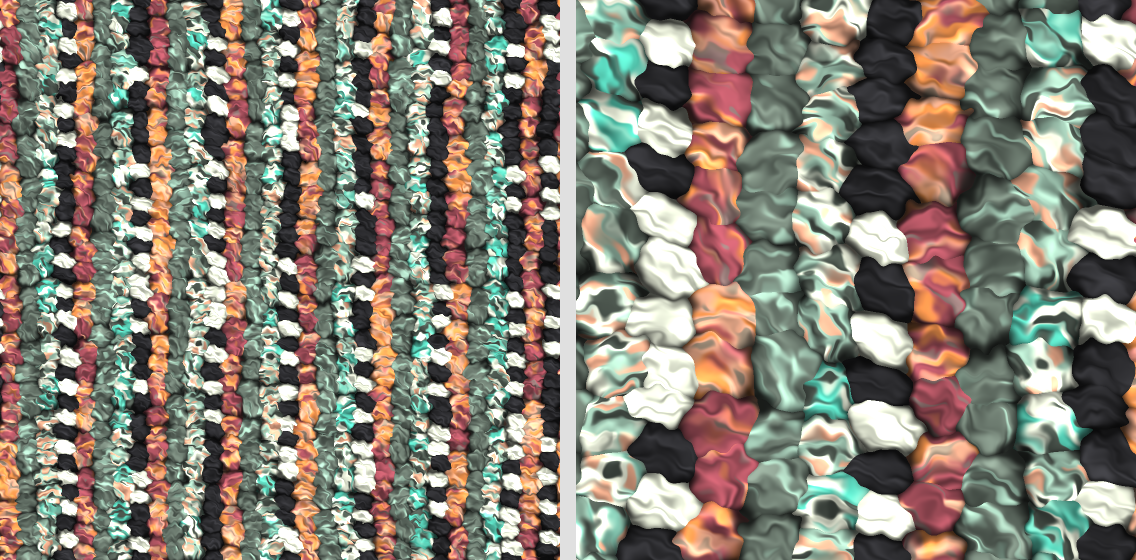
Left, the full canvas; right, a detail of the centre.
Reproduce this texture procedurally as a WebGL 2 fragment shader.

```glsl
#version 300 es
precision highp float;
// Looped-pile carpet: thirty upright columns of tufted yarn loops in rust, grey,
// teal and black-white. Each loop is a tilted, jittered dome; the tallest dome
// at a point wins and is painted with fine strands in its own coordinates.

uniform vec2 u_resolution;
out vec4 outColor;

#define COLUMNS 30.0      // yarn columns across
#define ROWS 30.0         // loops down a coloured column
#define CORD_ROWS 36.0    // loops down a black-white column (even)
#define SEGMENTS 9.0      // changes of shade down a column
#define WOBBLE 0.014      // sideways drift of the columns
#define FRAY 0.007        // raggedness of loop edges
#define JITTER 0.34       // scatter of loop centres
#define STRANDS 5.5       // strands per loop radius
#define GAP_DARKNESS 0.26 // brightness between loops
#define CONTRAST 0.85     // strength of single strands

const vec3 INK   = vec3(0.13, 0.13, 0.14);
const vec3 GREY  = vec3(0.36, 0.41, 0.37);
const vec3 SAGE  = vec3(0.53, 0.66, 0.59);
const vec3 TEAL  = vec3(0.27, 0.66, 0.58);
const vec3 CREAM = vec3(0.89, 0.91, 0.83);
const vec3 PEACH = vec3(0.86, 0.62, 0.50);
const vec3 AMBER = vec3(0.88, 0.53, 0.27);
const vec3 PLUM  = vec3(0.53, 0.25, 0.29);

float hash(vec2 p) {
  vec3 a = fract(p.xyx * 0.1031);
  a += dot(a, a.yzx + 33.33);
  return fract((a.x + a.y) * a.z);
}

// Value noise that wraps after a whole number of cells.
float noise(vec2 p, vec2 period, float seed) {
  vec2 i = floor(p), f = p - i;
  f = f * f * (3.0 - 2.0 * f);
  vec2 a = mod(i, period) + seed, b = mod(i + 1.0, period) + seed;
  return mix(mix(hash(a), hash(vec2(b.x, a.y)), f.x),
             mix(hash(vec2(a.x, b.y)), hash(b), f.x), f.y);
}

vec2 noise2(vec2 uv, float cells, float seed) {
  vec2 period = vec2(cells);
  return vec2(noise(uv * cells, period, seed),
              noise(uv * cells, period, seed + 71.0)) - 0.5;
}

// Noise inside one loop; its offset makes every loop different.
float strandNoise(vec2 q, vec2 id, float seed) {
  return noise(q + 16.0 + 40.0 * id, vec2(4096.0), seed);
}

// Kinds: 0 rust, 1 grey, 2 teal, 3 black-white cord.
vec3 yarnColor(float kind, vec2 id, float segment, float tint, float fleck) {
  float pick = hash(id + 203.0);
  if (kind < 0.5) {
    vec3 warm = mix(AMBER, PEACH, smoothstep(0.3, 0.7, fleck));
    float warmth = tint + 0.7 * (segment - 0.5) + 0.5 * (pick - 0.5);
    vec3 c = mix(PLUM, warm, smoothstep(0.25, 0.65, warmth));
    return mix(c, GREY, 0.6 * smoothstep(0.72, 0.9, fleck));
  }
  if (kind < 1.5) {
    vec3 c = mix(GREY * 0.72, GREY * 1.15, tint);
    return mix(c, SAGE, smoothstep(0.6, 0.95, fleck + 0.4 * (segment - 0.5)));
  }
  if (kind < 2.5) {
    vec3 c = mix(SAGE, TEAL, smoothstep(0.4, 0.75, pick + 0.5 * (tint - 0.5)));
    c = mix(c, CREAM, smoothstep(0.45, 0.7, tint));
    c = mix(c, PEACH, smoothstep(0.6, 0.8, fleck) * step(pick, 0.6));
    return mix(c, GREY * 0.65, smoothstep(0.42, 0.2, fleck));
  }
  float white = abs(mod(id.y, 2.0) - step(0.85, pick)) * step(0.22, segment);
  return mix(INK * (0.8 + 0.5 * tint), CREAM * (0.93 + 0.2 * tint), white);
}

vec3 carpet(vec2 uv) {
  uv += WOBBLE * noise2(uv, 9.0, 5.0) + FRAY * noise2(uv, 128.0, 31.0);
  float best = -9.0, bestKind = 0.0, bestSegment = 0.0;
  vec2 bestId = vec2(0.0), bestQ = vec2(0.0);

  // Find the tallest loop among the neighbours.
  for (float dx = -1.0; dx <= 1.0; dx++) {
    float column = floor(uv.x * COLUMNS) + dx;
    float c = mod(column, COLUMNS);
    float kind = c > COLUMNS - 1.5 ? 3.0 : mod(c, 4.0);
    float rows = kind > 2.5 ? CORD_ROWS : ROWS;
    float y = uv.y * rows + hash(vec2(c, 17.0));
    for (float dy = -1.0; dy <= 1.0; dy++) {
      float row = floor(y) + dy;
      vec2 id = vec2(c, mod(row, rows));
      vec2 r = vec2(hash(id + 11.0), hash(id + 57.0));
      float segment = noise(vec2(c, id.y / rows * SEGMENTS), vec2(COLUMNS, SEGMENTS), 90.0);
      vec2 q = vec2(uv.x * COLUMNS - column, y - row) - 0.5 - JITTER * (r - 0.5);
      float tilt = kind > 2.5 ? 0.2 + 0.5 * r.x : 1.5 * r.y - 0.35;
      q = mat2(cos(tilt), sin(tilt), -sin(tilt), cos(tilt)) * vec2(q.x, q.y);
      q = vec2(q.x, q.y) / vec2(mix(0.62, 0.84, segment), kind > 2.5 ? 0.54 : 0.66);
      float height = 1.0 - dot(q, q) + 0.16 * (r.x - 0.5);
      if (height > best) {
        best = height; bestKind = kind; bestSegment = segment; bestId = id; bestQ = q;
      }
    }
  }

  // Bend the strands, then colour and light them.
  vec2 q = bestQ;
  q.y += 0.3 * q.x * q.x + 0.35 * (strandNoise(q * 2.5, bestId, 3.0) - 0.5);
  float tint = strandNoise(q * vec2(1.3, 3.2), bestId, 7.0);
  float fleck = strandNoise(q * vec2(1.8, 4.5), bestId, 13.0);
  float strand = strandNoise(q * vec2(1.6, STRANDS), bestId, 29.0);
  vec3 color = yarnColor(bestKind, bestId, bestSegment, tint, fleck);
  float light = mix(GAP_DARKNESS, 1.12, smoothstep(0.02, 0.62, best));
  return color * light * (1.04 + CONTRAST * (strand - 0.5)) + 0.015;
}

void main() {
  // Average four samples to smooth loop edges.
  vec3 sum = vec3(0.0);
  for (int i = 0; i < 4; i++) {
    vec2 shift = vec2(i % 2, i / 2) * 0.5 - 0.25;
    sum += carpet((gl_FragCoord.xy + shift) / u_resolution);
  }
  outColor = vec4(clamp(sum * 0.25, 0.0, 1.0), 1.0);
}
```
